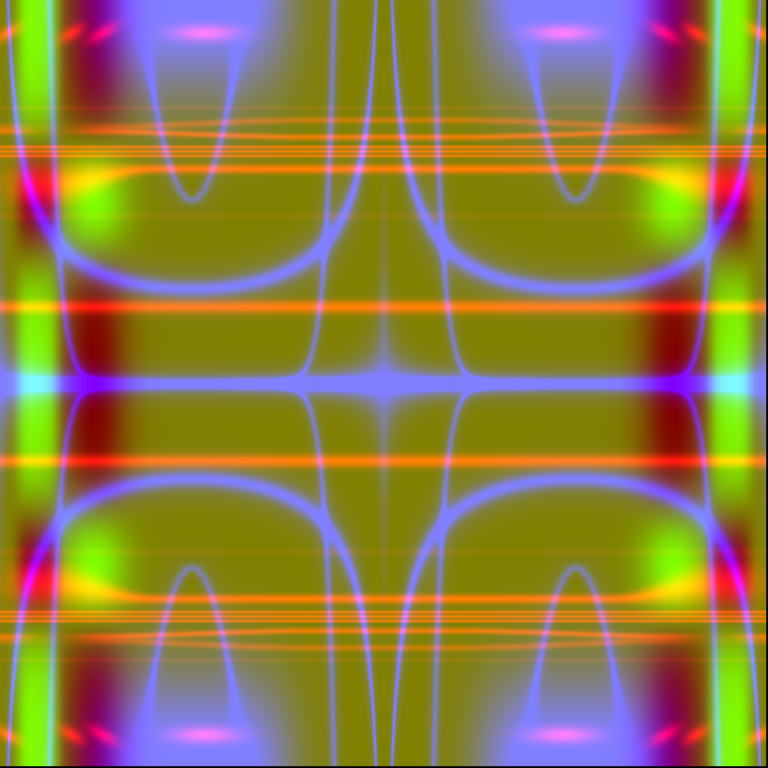
A three.js fragment shader for this background:

```glsl
// Mirrored interference pattern: each colour channel carries its own field.
// Red holds horizontal lines and sparks, green holds side lobes, blue holds
// glowing curves. The canvas folds into one quadrant with the centre at 0.
varying vec2 vUv;

const float PI = 3.14159265;
const vec2 BASE = vec2(0.5, 0.5);          // resting red and green

const float ARCH_HEIGHT = 0.247;           // blue curves
const float ARCH_POWER = 0.51;
const float ARCH_WIDTH = 0.085;
const float STEM_X = 0.1315;
const float STEM_FLARE = 0.0234;
const float STEM_WIDTH = 0.008;
const float CUP_HEIGHT = 0.479;
const float CUP_CURVE = 27.6;
const float CUP_WIDTH = 0.0095;
const float AXIS_WIDTH = 0.018;

const float MAIN_LINE_Y = 0.2005;          // red lines
const float MAIN_LINE_WIDTH = 0.017;
const float BENT_LINE_Y = 0.56;
const float TRIO_Y = 0.594;
const float TRIO_STEP = 0.0115;
const float SPARK_Y = 0.914;
const float SPARK_SLANT = 0.46;

const float DARK_LOBE_X = 0.755;           // green lobes
const float BRIGHT_LOBE_X = 0.901;
const float FLIP_Y = 0.477;

const float BORDER = 0.003;

float bell(float d, float w) {
  float t = d / w;
  return exp(-t * t);
}

// Bell with a flat top
float plateau(float d, float w) {
  float t = d / w;
  return exp(-t * t * t * t);
}

// Sharp core with a soft halo
float glow(float d, float w) {
  return 0.72 * bell(d, w) + 0.28 * bell(d, w * 2.8);
}

float spark(vec2 q, float x, vec2 size, float slant) {
  vec2 d = q - vec2(x, SPARK_Y);
  d.y += slant * d.x;
  return bell(d.x, size.x) * bell(d.y, size.y);
}

float redField(vec2 q) {
  float bend = smoothstep(0.6, 0.89, q.x);
  float r = bell(q.y - MAIN_LINE_Y, MAIN_LINE_WIDTH);

  // Line that sags and widens toward the sides
  float sideFade = 1.0 - 0.7 * smoothstep(0.91, 1.0, q.x);
  r += sideFade * bell(q.y - BENT_LINE_Y + 0.042 * bend, 0.012 + 0.042 * bend);

  // Tight straight lines
  for (int i = 0; i < 3; i++) {
    r += 0.85 * bell(q.y - TRIO_Y - TRIO_STEP * float(i), 0.0045);
  }

  // Two lines that pinch together, then faint companions
  float pinch = smoothstep(0.2, 0.76, q.x);
  float pinchFade = 1.0 - 0.85 * bell(q.x - 0.86, 0.1);
  r += 0.85 * pinchFade * bell(q.y - 0.643 - 0.014 * pinch, 0.008);
  r += 0.55 * pinchFade * bell(q.y - 0.687 + 0.018 * pinch, 0.009);
  r += 0.15 * bell(q.y - 0.4375, 0.008) + 0.15 * bell(q.y - 0.719, 0.006);

  // Row of sparks, slanted toward the sides
  r += spark(q, 0.466, vec2(0.085, 0.021), 0.0);
  r += spark(q, 0.732, vec2(0.038, 0.019), SPARK_SLANT);
  r += spark(q, 0.8125, vec2(0.034, 0.019), SPARK_SLANT);
  r += spark(q, 0.98, vec2(0.034, 0.018), SPARK_SLANT);
  return r;
}

float greenField(vec2 q) {
  float lobes = plateau(q.x - BRIGHT_LOBE_X, 0.055) - bell(q.x - DARK_LOBE_X, 0.085);
  float flip = 1.0 - 2.0 * bell(q.y - FLIP_Y, 0.18);
  return lobes * flip;
}

float blueField(vec2 q) {
  float offset = q.x - 0.5;
  float side = 0.5 - abs(offset);
  float y = max(q.y, 0.0005);

  float arch = y / ARCH_HEIGHT * pow(max(sin(PI * side), 0.0001), ARCH_POWER) - 1.0;
  float b = glow(arch, ARCH_WIDTH);

  // Stems flaring into the axis
  float stem = side - STEM_X - STEM_FLARE * log(0.911 / y);
  float stemSlope = STEM_FLARE / y;
  b += 0.75 * glow(stem / sqrt(1.0 + stemSlope * stemSlope), STEM_WIDTH);

  float cup = q.y - CUP_HEIGHT - CUP_CURVE * offset * offset;
  float cupSlope = 2.0 * CUP_CURVE * offset;
  b += 0.65 * glow(cup / sqrt(1.0 + cupSlope * cupSlope), CUP_WIDTH);

  // Axis, star at the centre and wash at the rim
  b += glow(q.y, AXIS_WIDTH);
  b += 0.9 * exp(-295.0 * side * y - y / 0.286);
  b += 1.15 * plateau(offset, 0.26) * bell(1.0 - q.y, 0.247);
  return b;
}

void main() {
  vec2 q = abs(vUv * 2.0 - 1.0);
  vec2 rg = BASE + 0.5 * vec2(min(redField(q), 1.0), greenField(q));
  vec3 color = clamp(vec3(rg, blueField(q)), 0.0, 1.0);

  // Thin black margin at the right and bottom
  float inside = smoothstep(0.5 * BORDER, BORDER, min(1.0 - vUv.x, vUv.y));
  gl_FragColor = vec4(color * inside, 1.0);
}
```
